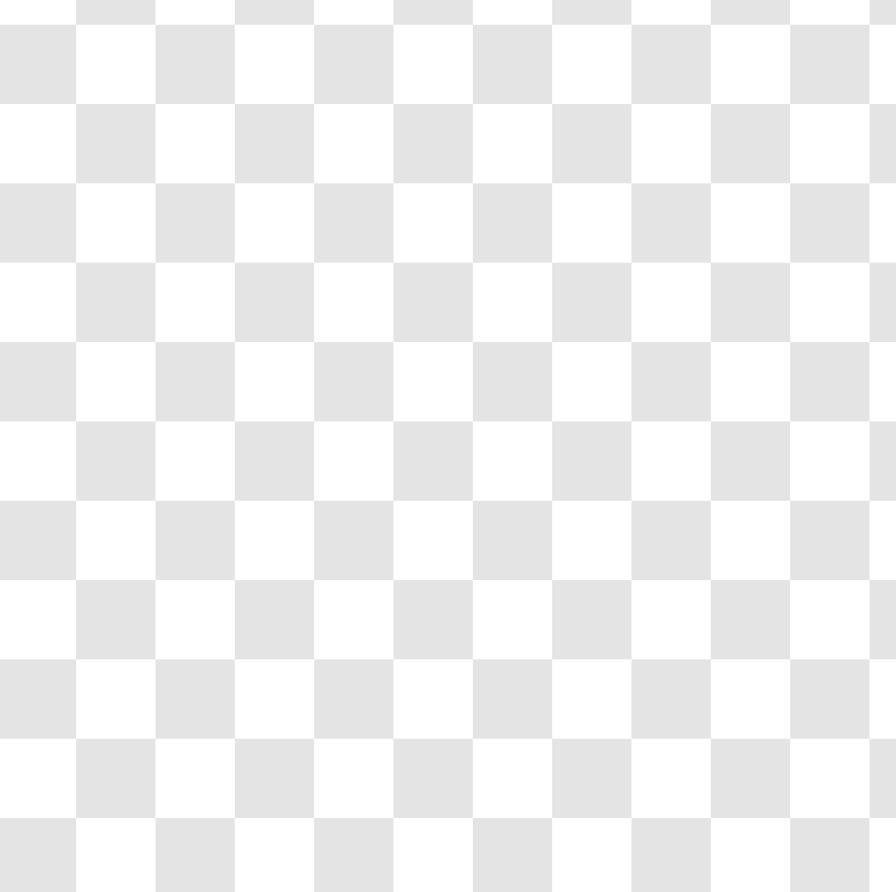
Give the GLSL for this pattern, as a WebGL 2 fragment shader.

```glsl
#version 300 es
precision highp float;

uniform vec2 u_resolution;
out vec4 fragColor;

const float CELLS_ACROSS = 11.294;
const vec2 GRID_PHASE = vec2(0.040, 0.068);
const vec3 GREY = vec3(0.894);
const vec3 WHITE = vec3(1.0);

// Alternating +1 / -1 bands of unit width, with edges one pixel soft
vec2 bands(vec2 cell, float pixelSize) {
    vec2 edgeDistance = 0.5 - abs(mod(cell + 0.5, 2.0) - 1.0);
    return clamp(2.0 * edgeDistance / pixelSize, -1.0, 1.0);
}

// 1 on squares of even parity, 0 on odd ones
float checker(vec2 cell, float pixelSize) {
    vec2 band = bands(cell, pixelSize);
    return 0.5 + 0.5 * band.x * band.y;
}

void main() {
    // Square cells, scaled by the canvas width
    float pixelSize = CELLS_ACROSS / u_resolution.x;
    vec2 cell = gl_FragCoord.xy * pixelSize + GRID_PHASE;

    fragColor = vec4(mix(WHITE, GREY, checker(cell, pixelSize)), 1.0);
}
```
